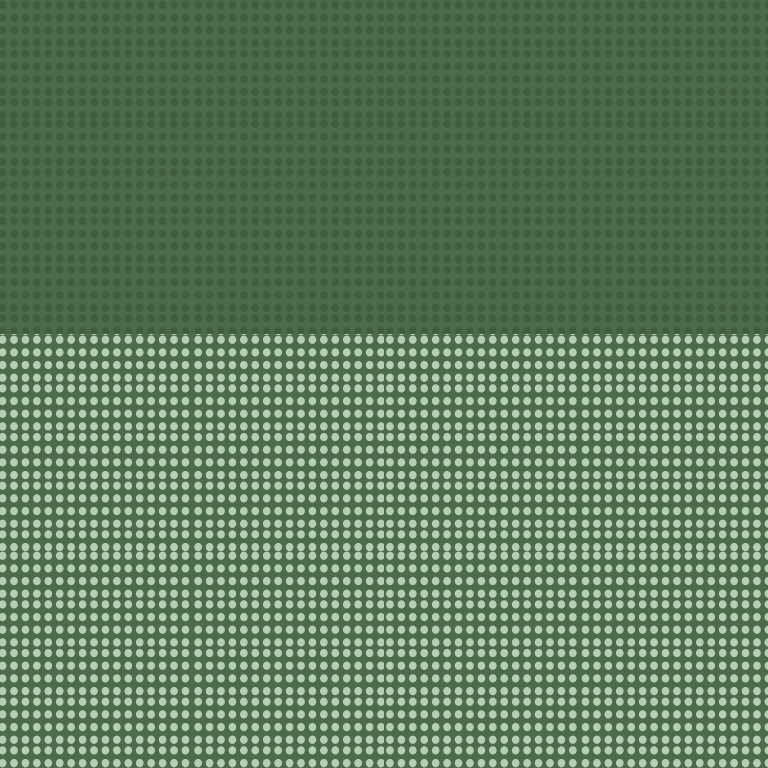
Write a Shadertoy shader that draws this pattern.

```glsl
// Green canvas of fine dots: dark dots in the upper part, pale dots below.
#define ROWS 64.0
#define COLUMN_PITCH 0.9525
#define COLUMN_START 0.214
#define SEAM_SHIFT 0.104
#define ROW_STEP 1.0556
#define GROUP_HEIGHT 4.0556
#define BLOCK_HEIGHT 18.0
#define DIVIDER 27.83
#define FIRST_PALE_ROW 28.31
#define DOT_RADIUS vec2(0.317, 0.342)

const vec3 GROUND = vec3(0.30, 0.42, 0.29);
const vec3 DARK_DOT = vec3(0.25, 0.37, 0.24);
const vec3 PALE_DOT = vec3(0.71, 0.81, 0.71);

// Signed offset to the nearest column; the two middle panels lean together.
float columnOffset(float x) {
    float panel = floor((x - 32.04) / 16.12);
    float shift = panel == -1.0 ? SEAM_SHIFT : panel == 0.0 ? -SEAM_SHIFT : 0.0;
    float column = (x - COLUMN_START - shift) / COLUMN_PITCH;
    return (fract(column + 0.5) - 0.5) * COLUMN_PITCH;
}

// Signed offset to the nearest row; rows come in tight groups of four.
float rowOffset(float y) {
    float margin = 0.358;
    float inBlock = mod(y - FIRST_PALE_ROW + margin, BLOCK_HEIGHT);
    float inGroup = mod(inBlock, GROUP_HEIGHT) - margin;
    float row = clamp(floor(inGroup / ROW_STEP + 0.5), 0.0, 3.0);
    return inGroup - row * ROW_STEP;
}

void mainImage(out vec4 fragColor, in vec2 fragCoord) {
    // Canvas measured in row pitches, counted downward from the top
    vec2 uv = fragCoord / iResolution.xy;
    vec2 p = vec2(uv.x, 1.0 - uv.y) * ROWS;
    float pixel = ROWS / iResolution.y;

    // Slightly tall round dots
    vec2 offset = vec2(columnOffset(p.x), rowOffset(p.y));
    float edge = (length(offset / DOT_RADIUS) - 1.0) * DOT_RADIUS.x;
    float dot_mask = 1.0 - smoothstep(-0.6 * pixel, 0.6 * pixel, edge);

    // Dot colour switches at the divider
    float below = smoothstep(-0.5 * pixel, 0.5 * pixel, p.y - DIVIDER);
    vec3 dotColor = mix(DARK_DOT, PALE_DOT, below);

    fragColor = vec4(mix(GROUND, dotColor, dot_mask), 1.0);
}
```
